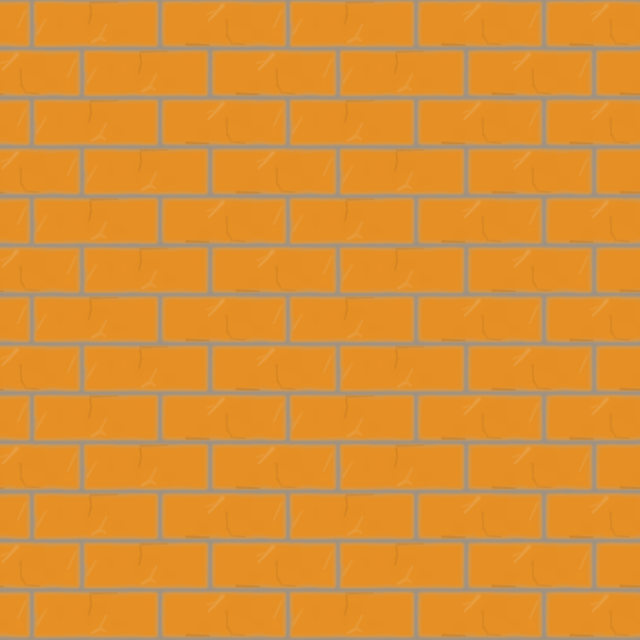
A Shadertoy shader for this pattern:

```glsl
#define GRID vec2(5.0, 13.0)
#define EVEN_SHIFT 0.250
#define ODD_SHIFT 0.641
#define JOINT_LIFT 0.0012
#define LIP_DEPTH 0.0060
#define FACE_DEPTH 0.0112
#define CORNER 0.008
#define BRICK vec3(0.90, 0.56, 0.14)
#define MORTAR vec3(0.59, 0.565, 0.54)
#define LIP vec3(0.82, 0.60, 0.32)
#define SCRATCH vec3(0.91, 0.65, 0.32)
#define CRACK vec3(0.70, 0.44, 0.13)

float hash(vec2 p) {
    return fract(sin(dot(p, vec2(127.1, 311.7))) * 43758.5453);
}

float noise(vec2 p) {
    vec2 i = floor(p), f = fract(p);
    f = f * f * (3.0 - 2.0 * f);
    return mix(mix(hash(i), hash(i + vec2(1, 0)), f.x),
               mix(hash(i + vec2(0, 1)), hash(i + vec2(1, 1)), f.x), f.y);
}

// Depth inside a rounded brick, in canvas units
float brickDepth(vec2 q, vec2 size) {
    vec2 k = abs(q - 0.5 * size) - 0.5 * size + CORNER;
    return CORNER - length(max(k, 0.0)) - min(max(k.x, k.y), 0.0);
}

// Soft tapering stroke; a and b are fractions of the brick
float stroke(vec2 q, vec2 a, vec2 b, float width) {
    vec2 size = 1.0 / GRID;
    vec2 pa = q - a * size, ba = (b - a) * size;
    float h = clamp(dot(pa, ba) / dot(ba, ba), 0.0, 1.0);
    float w = width * mix(1.0, 0.6, h) + 0.5 / iResolution.y;
    return 1.0 - smoothstep(0.0, w, length(pa - ba * h));
}

// Wear on the two kinds of brick: x = pale scratches, y = dark cracks
vec2 wearA(vec2 q) {
    float pale = 0.8 * stroke(q, vec2(0.535, 0.25), vec2(0.58, 0.48), 0.0036);
    pale = max(pale, stroke(q, vec2(0.535, 0.22), vec2(0.47, 0.13), 0.0052));
    pale = max(pale, stroke(q, vec2(0.535, 0.22), vec2(0.57, 0.16), 0.0044));
    pale = max(pale, 0.6 * stroke(q, vec2(0.04, 0.30), vec2(0.11, 0.60), 0.0036));
    float dark = 0.5 * stroke(q, vec2(0.455, 0.88), vec2(0.462, 0.70), 0.0028);
    dark = max(dark, 0.5 * stroke(q, vec2(0.462, 0.70), vec2(0.445, 0.50), 0.0028));
    dark = max(dark, 0.6 * stroke(q, vec2(0.46, 0.93), vec2(0.66, 0.94), 0.0034));
    return vec2(pale, dark);
}

vec2 wearB(vec2 q) {
    float pale = stroke(q, vec2(0.49, 0.88), vec2(0.43, 0.70), 0.0054);
    pale = max(pale, 0.8 * stroke(q, vec2(0.43, 0.70), vec2(0.38, 0.57), 0.0038));
    pale = max(pale, 0.5 * stroke(q, vec2(0.46, 0.78), vec2(0.37, 0.70), 0.0036));
    pale = max(pale, 0.6 * stroke(q, vec2(0.95, 0.77), vec2(0.89, 0.43), 0.0036));
    float dark = 0.5 * stroke(q, vec2(0.52, 0.57), vec2(0.525, 0.26), 0.0028);
    dark = max(dark, 0.6 * stroke(q, vec2(0.525, 0.26), vec2(0.56, 0.11), 0.0030));
    dark = max(dark, 0.7 * stroke(q, vec2(0.21, 0.08), vec2(0.38, 0.07), 0.0034));
    dark = max(dark, 0.5 * stroke(q, vec2(0.56, 0.10), vec2(0.66, 0.08), 0.0028));
    return vec2(pale, dark);
}

void mainImage(out vec4 fragColor, in vec2 fragCoord) {
    vec2 uv = fragCoord / iResolution.xy;
    vec2 size = 1.0 / GRID;

    // Staggered courses
    vec2 cell = (uv - vec2(0.0, JOINT_LIFT)) * GRID;
    cell.x -= mod(floor(cell.y), 2.0) < 0.5 ? EVEN_SHIFT : ODD_SHIFT;
    vec2 q = fract(cell) * size;

    // Column kinds run A B A B B
    float column = mod(floor(cell.x), GRID.x);
    bool kindB = column > 3.5 || mod(column, 2.0) > 0.5;
    vec2 seed = kindB ? vec2(37.0, 11.0) : vec2(5.0, 71.0);

    // Joint breadth drifts along the edge; the crease between bricks is blunted
    float drift = 0.7 * noise(q * 38.0 + seed) + 0.3 * noise(q * 110.0 + seed);
    float edge = max(brickDepth(q, size), 0.0);
    float depth = sqrt(edge * edge + 1e-6) * mix(0.72, 1.38, drift);

    // Mortar, pale worn lip, then clay
    float lip = clamp(depth / LIP_DEPTH, 0.0, 1.0);
    float face = clamp((depth - 0.6 * LIP_DEPTH) / (FACE_DEPTH - 0.6 * LIP_DEPTH), 0.0, 1.0);

    // Faint broad mottling of the clay
    float mottle = noise(q * 45.0 + seed) - 0.5;
    vec3 clay = BRICK * (1.0 + 0.015 * mottle);

    vec2 wear = kindB ? wearB(q) : wearA(q);
    float patchy = 0.5 + 0.5 * noise(q * 80.0 + seed.yx);
    clay = mix(clay, SCRATCH, 0.85 * patchy * wear.x);
    vec3 color = mix(mix(MORTAR, LIP, lip), clay, face);
    color = mix(color, CRACK, 0.7 * patchy * wear.y);

    fragColor = vec4(color, 1.0);
}
```
